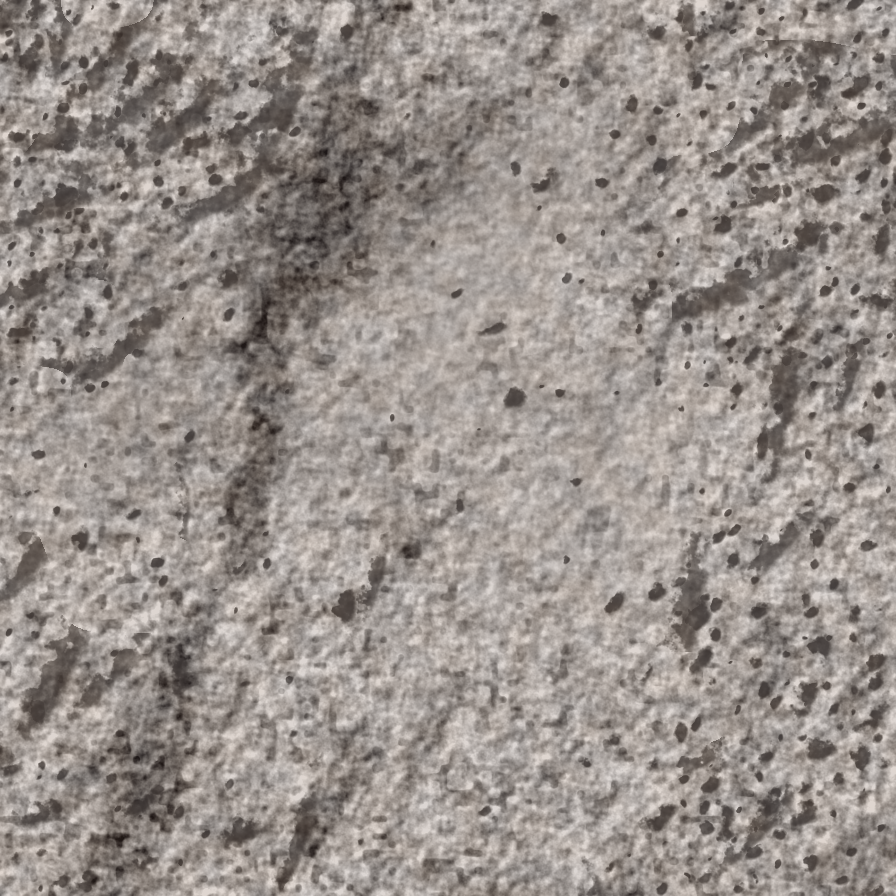
A WebGL 1 fragment shader for this texture:

```glsl
precision highp float;
// Pale crumbly soil with a dark diagonal furrow, soft smears and scattered debris.
uniform vec2 u_resolution;

const vec3 SHADOW = vec3(0.20, 0.17, 0.16);
const vec3 EARTH = vec3(0.45, 0.42, 0.40);
const vec3 DUST = vec3(0.76, 0.73, 0.71);
const vec2 SLOPE = vec2(0.56, 0.83);

float hash(vec2 p) {
  vec3 q = fract(p.xyx * 0.1031);
  q += dot(q, q.yzx + 33.33);
  return fract((q.x + q.y) * q.z);
}

float noise(vec2 p) {
  vec2 cell = floor(p), f = fract(p);
  f = f * f * (3.0 - 2.0 * f);
  float low = mix(hash(cell), hash(cell + vec2(1.0, 0.0)), f.x);
  float high = mix(hash(cell + vec2(0.0, 1.0)), hash(cell + 1.0), f.x);
  return mix(low, high, f.y);
}

vec2 turn(vec2 p, vec2 axis) {
  return vec2(dot(p, axis), dot(p, vec2(-axis.y, axis.x)));
}

// Layered noise, turned between octaves to hide the lattice.
float fbm(vec2 p) {
  float sum = 0.0, weight = 0.5;
  for (int i = 0; i < 4; i++) {
    sum += weight * noise(p);
    p = turn(p, vec2(0.8, 0.6)) * 1.9 + 17.3;
    weight *= 0.55;
  }
  return sum / 1.01;
}

float blob(vec2 p, vec2 centre, vec2 radius) {
  vec2 d = turn(p - centre, SLOPE) / radius;
  return exp(-dot(d, d));
}

// Calm, wind-smoothed ground down the middle.
float calmness(vec2 p) {
  float core = blob(p, vec2(0.52, 0.68), vec2(0.30, 0.13));
  float tail = blob(p, vec2(0.67, 0.45), vec2(0.20, 0.12));
  float side = blob(p, vec2(0.14, 0.54), vec2(0.20, 0.09));
  return clamp(core + 0.8 * tail + 0.7 * side, 0.0, 1.0);
}

float debrisDensity(vec2 p) {
  float sides = smoothstep(0.08, 0.34, abs(p.x - 0.47));
  float height = mix(0.35, 1.0, smoothstep(0.42, 0.62, p.y));
  float corner = blob(p, vec2(0.93, 0.20), vec2(0.30, 0.14));
  return 0.04 + 0.62 * sides * max(height, corner) * (1.0 - calmness(p));
}

// Ragged slivers, one per grid cell at most; stretch sets their length.
float debris(vec2 p, float grid, float stretch, float seed) {
  vec2 g = p * grid, home = floor(g);
  float ragged = fbm(p * 75.0 + seed) - 0.5;
  float cover = 0.0;
  for (int j = -1; j <= 1; j++) {
    for (int i = -1; i <= 1; i++) {
      vec2 id = home + vec2(float(i), float(j));
      vec2 centre = id + 0.2 + 0.6 * vec2(hash(id + seed), hash(id + seed + 31.7));
      float present = step(hash(id + seed + 57.1), debrisDensity(centre / grid));
      float angle = 0.95 + 1.5 * (hash(id + seed + 73.9) - 0.5);
      vec2 d = turn(g - centre, vec2(cos(angle), sin(angle)));
      d.y += 0.25 * ragged;
      float size = mix(0.08, 0.22, hash(id + seed + 91.3));
      float reach = length(d / vec2(stretch, 1.0)) / size + 2.2 * ragged;
      cover = max(cover, present * (1.0 - smoothstep(0.45, 1.15, reach)));
    }
  }
  return cover;
}

// Winding dark furrow, widest and deepest in its upper part.
float furrow(vec2 p) {
  float belly = exp(-pow((p.y - 0.75) / 0.11, 2.0));
  float foot = 1.0 - smoothstep(0.05, 0.32, p.y);
  float bend = 0.025 * exp(-pow((p.y - 0.45) / 0.12, 2.0));
  float centre = 0.13 + 0.29 * p.y + bend;
  float width = 0.027 + 0.055 * belly + 0.026 * foot;
  float wobble = 0.07 * (fbm(p * 13.0) - 0.5) + 0.03 * (fbm(p * 55.0) - 0.5);
  float across = abs(p.x - centre + wobble);
  float depth = 0.72 + 0.28 * belly;
  return depth * (1.0 - smoothstep(0.35 * width, 1.25 * width, across));
}

vec3 soilColour(float tone) {
  vec3 dark = mix(SHADOW, EARTH, (tone - 0.17) / 0.25);
  vec3 pale = mix(EARTH, DUST, (tone - 0.42) / 0.31);
  return mix(dark, pale, step(0.42, tone));
}

void main() {
  vec2 p = gl_FragCoord.xy / u_resolution;
  float calm = calmness(p), groove = furrow(p);

  // Crumbs lit from the upper left, with pits between them.
  vec2 light = vec2(-0.0018, 0.0022);
  float crumb = fbm(p * 85.0);
  float relief = fbm((p - light) * 85.0) - fbm((p + light) * 85.0);
  float pits = smoothstep(0.56, 0.80, noise(p * 105.0 + 8.0)) * smoothstep(0.35, 0.65, fbm(p * 24.0));
  float fine = noise(p * 240.0) - 0.5;
  float grain = 0.50 * relief + 0.42 * (crumb - 0.5) + 0.10 * fine - 0.20 * pits;

  // Broad patches and slanted smears.
  float patches = fbm(p * 6.0) - 0.5;
  float streak = smoothstep(0.56, 0.82, fbm(turn(p, SLOPE) * vec2(7.0, 24.0)));
  float smear = blob(p, vec2(0.48, 0.82), vec2(0.10, 0.045));
  float tone = 0.655 + 0.16 * patches - 0.02 * calm + grain * mix(1.0, 0.55, calm);
  tone -= 0.20 * streak * (1.0 - calm) + 0.12 * smear;

  // Furrow with fine cracks.
  float crack = 1.0 - smoothstep(0.01, 0.06, abs(fbm(p * 22.0 + 4.0) - 0.5));
  tone -= groove * (0.25 + 0.10 * crack);

  // Debris and thin twigs.
  float litter = max(debris(p, 17.0, 1.9, 3.0), debris(p, 36.0, 1.5, 19.0));
  litter = max(litter, 0.8 * debris(p, 11.0, 6.0, 41.0) * step(0.45, noise(p * 9.0)));
  tone = mix(tone, 0.20 + 0.35 * max(grain, 0.0), 0.82 * litter);

  vec3 colour = soilColour(clamp(tone, 0.09, 0.84));
  colour += vec3(0.018, 0.0, -0.018) * (noise(p * 38.0) - 0.5);
  gl_FragColor = vec4(colour, 1.0);
}
```
